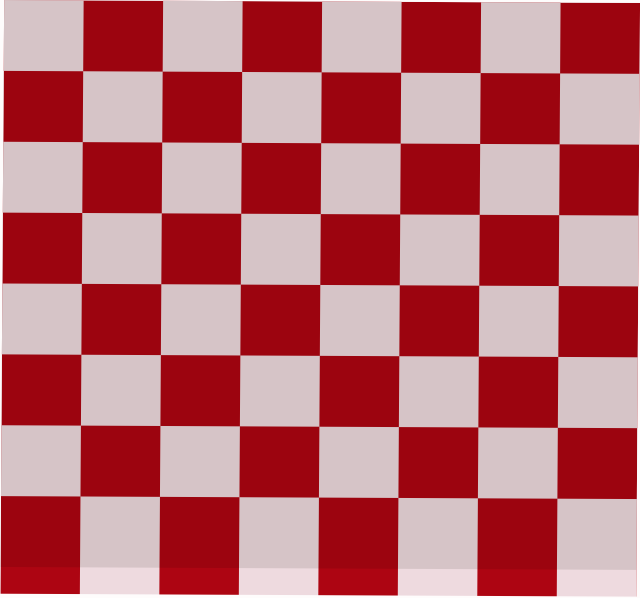
This pattern is drawn by a WebGL 1 fragment shader. Its source:

```glsl
precision highp float;
// Slightly tilted red and pale pink checkerboard with a bright front edge, on near-white.

#define GRID vec2(8.0, 8.0)            // squares across and down
#define CELL vec2(0.1242, 0.11074)     // square size, in canvas widths
#define CORNER vec2(0.0065, 0.0)       // board's top left corner
#define TILT vec2(0.0064, -0.0046)     // lean of the columns and rows
#define EDGE_HEIGHT 0.377              // front edge, in squares
#define PALE vec3(0.84, 0.77, 0.78)
#define RED vec3(0.612, 0.016, 0.058)
#define EDGE_PALE vec3(0.935, 0.855, 0.875)
#define EDGE_RED vec3(0.68, 0.02, 0.07)
#define BACKGROUND vec3(0.995, 0.99, 0.99)

uniform vec2 u_resolution;

// Signed distance to the nearest grid line, positive in even cells.
vec2 alternate(vec2 cell) {
  return 0.5 - abs(mod(cell + 0.5, 2.0) - 1.0);
}

// Antialiased step: distance and pixel size share the same units.
vec2 coverage(vec2 dist, vec2 pixel) {
  return clamp(dist / pixel + 0.5, 0.0, 1.0);
}

void main() {
  // Canvas position from the top left, sheared into board squares.
  vec2 p = vec2(gl_FragCoord.x, u_resolution.y - gl_FragCoord.y) / u_resolution.x;
  vec2 board = (p + TILT * p.yx - CORNER) / CELL;
  vec2 pixel = 1.0 / (u_resolution.x * CELL);

  // Checker; the front edge continues the columns of the last row.
  vec2 square = vec2(board.x, min(board.y, GRID.y - 0.5));
  vec2 parity = coverage(alternate(square), pixel) * 2.0 - 1.0;
  float pale = 0.5 + 0.5 * parity.x * parity.y;

  // Top face and brighter front edge.
  float front = coverage(board - GRID, pixel).y;
  vec3 color = mix(mix(RED, PALE, pale), mix(EDGE_RED, EDGE_PALE, pale), front);

  // Trim to the board outline.
  vec2 size = GRID + vec2(0.0, EDGE_HEIGHT);
  vec2 inside = coverage(min(board, size - board), pixel);
  gl_FragColor = vec4(mix(BACKGROUND, color, inside.x * inside.y), 1.0);
}
```
